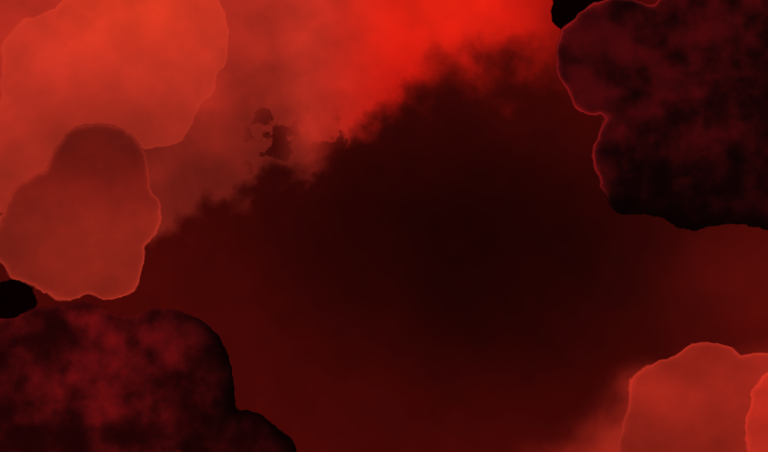
Reproduce this background procedurally as a Shadertoy shader.

```glsl
// Smoky red backdrop: a dark crimson field, a ragged glowing wash at the upper left
// and torn-edged clouds in the corners. Clouds are smooth unions of noise-warped
// circles, tinted with layered value noise.

const float WIDTH = 1.7;  // canvas width in units of its height

float hash(vec2 p) {
    return fract(sin(dot(p, vec2(127.1, 311.7))) * 43758.5453);
}

float valueNoise(vec2 p) {
    vec2 i = floor(p), f = fract(p);
    f = f * f * (3.0 - 2.0 * f);
    float low = mix(hash(i), hash(i + vec2(1, 0)), f.x);
    float high = mix(hash(i + vec2(0, 1)), hash(i + vec2(1, 1)), f.x);
    return mix(low, high, f.y);
}

// Layered noise, roughly 0 to 1 with mean 0.5
float fbm(vec2 p) {
    float sum = 0.0, amp = 0.5;
    for (int i = 0; i < 6; i++) {
        sum += amp * valueNoise(p);
        p = mat2(1.6, 1.2, -1.2, 1.6) * p + 7.3;
        amp *= 0.5;
    }
    return sum;
}

float smoothMin(float a, float b, float k) {
    float h = max(k - abs(a - b), 0.0) / k;
    return min(a, b) - h * h * k * 0.25;
}

// Each lobe holds centre and radius
float lobe(vec2 p, vec3 c) { return length(p - c.xy) - c.z; }

float cloud(vec2 p, vec3 a, vec3 b, vec3 c, vec3 d) {
    float left = smoothMin(lobe(p, a), lobe(p, b), 0.02);
    float right = smoothMin(lobe(p, c), lobe(p, d), 0.02);
    return smoothMin(left, right, 0.02);
}

float glow(vec2 p, vec2 centre, vec2 size) {
    vec2 q = (p - centre) / size;
    return exp(-dot(q, q));
}

// Lays a cloud over the backdrop, with a thin lit rim just inside its edge
vec3 paintCloud(vec3 under, float d, vec3 body, vec3 rim, float opacity) {
    float aa = 1.2 / iResolution.y;
    vec3 lit = body + rim * exp(-abs(d + 0.003) * 220.0);
    return mix(under, lit, opacity * (1.0 - smoothstep(-aa, aa, d)));
}

vec3 backdrop(vec2 p, float grain) {
    float away = length((p - vec2(1.06, 0.46)) * vec2(0.9, 1.3));
    vec3 col = mix(vec3(0.12, 0.012, 0.01), vec3(0.28, 0.03, 0.02),
                   smoothstep(0.02, 0.72, away + 0.2 * (grain - 0.5)));
    return col + vec3(0.08, 0.02, 0.015) * glow(p, vec2(1.68, 0.38), vec2(0.22, 0.15));
}

vec3 washColor(vec2 p, float grain) {
    vec3 salmon = mix(vec3(0.45, 0.11, 0.08), vec3(0.71, 0.17, 0.12),
                      smoothstep(0.56, 0.88, p.y + 0.2 * (grain - 0.5)));
    vec3 col = mix(salmon, vec3(0.70, 0.075, 0.045), smoothstep(0.65, 0.92, p.x));
    col += vec3(0.14, 0.05, 0.02) * glow(p, vec2(0.95, 1.0), vec2(0.2, 0.15));
    return col * (0.8 + 0.4 * grain);
}

void mainImage(out vec4 fragColor, in vec2 fragCoord) {
    vec2 p = fragCoord / iResolution.xy * vec2(WIDTH, 1.0);
    float grain = fbm(p * 7.0);
    float fine = fbm(p * 24.0 + 31.0);
    vec2 warp = vec2(fbm(p * 11.0 + 3.0), fbm(p * 11.0 + 19.0)) - 0.5;
    vec2 q = p + 0.055 * warp;
    vec3 col = backdrop(p, grain);

    // Ragged wash, softer towards the right
    float edge = 0.48 + 0.33 * smoothstep(0.3, 1.15, p.x);
    float softness = mix(0.05, 0.17, smoothstep(0.7, 1.0, p.x));
    float height = p.y - edge + 0.13 * (grain - 0.5) + 0.12 * (fine - 0.5);
    float wash = smoothstep(-0.035, softness, height);
    wash *= 1.0 - smoothstep(1.14, 1.4, p.x + 0.1 * (grain - 0.5));
    float specks = glow(p, vec2(0.60, 0.68), vec2(0.045, 0.09))
                 + glow(p, vec2(0.76, 0.66), vec2(0.05, 0.06));
    wash *= 1.0 - 0.85 * smoothstep(0.62, 0.72, fine + 0.22 * specks) * min(specks, 1.0);
    col = mix(col, washColor(p, grain), wash);

    // Bright clouds at the upper left
    float upper = cloud(q, vec3(0.31, 0.91, 0.19), vec3(0.33, 0.80, 0.13),
                        vec3(0.17, 0.82, 0.17), vec3(0.04, 0.66, 0.13));
    vec3 body = mix(vec3(0.62, 0.16, 0.11), vec3(0.74, 0.19, 0.13), smoothstep(0.6, 0.9, p.y));
    body += vec3(0.14, 0.04, 0.0) * glow(p, vec2(0.3, 1.0), vec2(0.2, 0.13));
    col = paintCloud(col, upper, body * (0.85 + 0.3 * grain), vec3(0.03, 0.015, 0.01), 0.9);

    // Black hollows behind the corner clouds
    col = paintCloud(col, lobe(q, vec3(0.0, 0.32, 0.07)), vec3(0.03, 0.0, 0.0), vec3(0), 1.0);
    col = paintCloud(col, lobe(q, vec3(1.31, 0.99, 0.085)), vec3(0.03, 0.0, 0.0), vec3(0), 1.0);

    float middle = cloud(q, vec3(0.221, 0.613, 0.11), vec3(0.144, 0.48, 0.15),
                         vec3(0.232, 0.513, 0.115), vec3(0.243, 0.42, 0.084));
    body = mix(vec3(0.52, 0.13, 0.09), vec3(0.43, 0.09, 0.065), smoothstep(0.45, 0.65, p.y));
    col = paintCloud(col, middle, body * (0.75 + 0.5 * grain), vec3(0.14, 0.05, 0.035), 0.95);

    // Dark mottled clouds, charred along their outer edges
    float mottle = smoothstep(0.3, 0.75, 0.6 * grain + 0.4 * fine);
    float lower = cloud(q, vec3(0.155, 0.115, 0.21), vec3(0.365, 0.148, 0.16),
                        vec3(0.53, -0.03, 0.122), vec3(0.04, 0.16, 0.145));
    float char1 = exp(min(lower, 0.0) * 26.0) * smoothstep(0.28, 0.5, p.x);
    body = mix(vec3(0.13, 0.01, 0.015), vec3(0.41, 0.05, 0.06), mottle) * (1.0 - 0.9 * char1);
    col = paintCloud(col, lower, body, vec3(0.08, 0.01, 0.01) * (1.0 - char1), 1.0);

    float corner = cloud(q, vec3(1.372, 0.867, 0.137), vec3(1.449, 0.657, 0.139),
                         vec3(1.538, 0.668, 0.177), vec3(1.681, 0.80, 0.305));
    float char2 = exp(min(corner, 0.0) * 24.0) * (1.0 - smoothstep(0.52, 0.62, p.y));
    body = mix(vec3(0.06, 0.008, 0.01), vec3(0.27, 0.03, 0.04), mottle) * (1.0 - 0.9 * char2);
    col = paintCloud(col, corner, body, vec3(0.3, 0.05, 0.05) * (1.0 - char2), 1.0);

    // Glowing mist and lobes at the lower right
    float mistEdge = 0.19 * smoothstep(1.1, 1.5, p.x) - p.y + 0.16 * (grain - 0.5);
    float mist = smoothstep(-0.05, 0.1, mistEdge) * smoothstep(1.1, 1.24, p.x);
    col = mix(col, vec3(0.66, 0.16, 0.11), mist * 0.9);
    float mound = cloud(q, vec3(1.56, 0.13, 0.115), vec3(1.48, 0.126, 0.085),
                        vec3(1.52, 0.02, 0.14), vec3(1.66, 0.10, 0.12));
    body = vec3(0.57, 0.13, 0.09) * (0.75 + 0.5 * grain);
    col = paintCloud(col, mound, body, vec3(0.13, 0.04, 0.03), 0.95);
    col = paintCloud(col, lobe(q, vec3(1.77, 0.06, 0.13)), body * 1.2, vec3(0.1, 0.03, 0.02), 0.95);

    fragColor = vec4(col * (0.94 + 0.12 * fine), 1.0);
}
```
